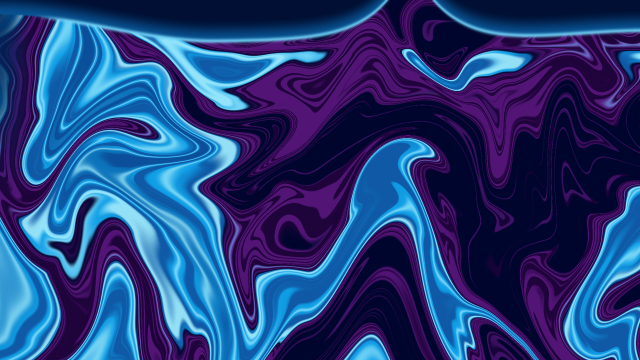
Give the GLSL for this background, as a WebGL 2 fragment shader.

```glsl
#version 300 es
precision highp float;
// Liquid marbling: glossy blue folds and ribbons flowing through violet and navy ink.
uniform vec2 u_resolution;
out vec4 fragColor;

float hash(vec2 p) {
  vec3 q = fract(p.xyx * vec3(0.1031, 0.1030, 0.0973));
  q += dot(q, q.yzx + 33.33);
  return fract((q.x + q.y) * q.z);
}

// Value noise in x, its gradient in yz
vec3 noise(vec2 p) {
  vec2 i = floor(p), f = p - i;
  vec2 w = f * f * f * (f * (f * 6.0 - 15.0) + 10.0);
  vec2 dw = 30.0 * f * f * (f - 1.0) * (f - 1.0);
  float a = hash(i), b = hash(i + vec2(1, 0));
  float c = hash(i + vec2(0, 1)), d = hash(i + vec2(1, 1));
  float k = a - b - c + d;
  return vec3(a + (b - a) * w.x + (c - a) * w.y + k * w.x * w.y,
              dw * (vec2(b - a, c - a) + k * w.yx));
}

// Carry a point along three successive swirling flows
vec2 liquify(vec2 p) {
  float strength = mix(0.42, 0.62, smoothstep(0.25, 0.9, p.x));
  for (int stage = 0; stage < 3; stage++) {
    float freq = 2.0 + 0.9 * float(stage);
    float stepSize = strength / (freq * 6.0);
    for (int i = 0; i < 6; i++) {
      vec2 slope = noise(p * freq + 17.3 * float(stage + 1)).yz;
      p += stepSize * vec2(slope.y, -slope.x);
    }
  }
  return p;
}

// Glossy blue paint, shaded by its depth from the rim
vec3 bluePaint(float depth, float grain) {
  float fold = 0.5 + 0.5 * sin(depth * 14.0 + grain * 7.0);
  float streak = noise(vec2(depth * 30.0, grain * 5.0)).x;
  vec3 col = mix(vec3(0.06, 0.35, 0.65), vec3(0.06, 0.62, 0.90),
                 smoothstep(0.1, 0.8, fold + 0.6 * (streak - 0.5)));
  col = mix(col, vec3(0.03, 0.27, 0.56), 0.5 * smoothstep(0.6, 0.9, depth));
  float rim = smoothstep(0.02, 0.05, depth) * (1.0 - smoothstep(0.07, 0.15, depth));
  float sheen = 0.7 * pow(fold, 14.0);
  return mix(col, vec3(0.62, 0.92, 0.99), max(0.92 * rim, sheen));
}

// Navy ink with violet veins that thin out away from the paint
vec3 darkInk(float depth, float grain) {
  float veins = noise(vec2(depth * 65.0, grain * 5.0)).x;
  vec3 violet = mix(vec3(0.12, 0.01, 0.23), vec3(0.32, 0.08, 0.46),
                    smoothstep(0.3, 0.55, veins));
  float reach = 0.26 + 0.25 * grain;
  float amount = 1.0 - smoothstep(reach, reach + 0.03, depth);
  float farVeins = noise(vec2(depth * 24.0, grain * 3.0 + 40.0)).x;
  amount = max(amount, 0.75 * smoothstep(0.66, 0.74, farVeins));
  amount *= smoothstep(0.0, 0.05, depth);
  vec3 col = mix(vec3(0.0, 0.02, 0.18), violet, amount);
  float thread = exp(-pow((depth - 0.1) / 0.015, 2.0));
  return mix(col, vec3(0.40, 0.45, 0.78), thread * smoothstep(0.4, 0.6, grain));
}

vec3 scene(vec2 p) {
  vec2 q = liquify(p);
  float grain = noise(q * 2.6 + 71.0).x;
  float sky = p.y - 0.885 - 0.075 * (1.0 - smoothstep(0.0, 0.6, p.x))
            - 0.03 * smoothstep(1.3, 1.8, p.x) - 0.22 * exp(-10.0 * abs(p.x - 1.14));

  // Sweeping arcs of paint: broad at the left, narrow ribbons at the right
  float right = smoothstep(0.35, 0.9, mix(p.x, q.x, 0.4));
  float phase = 12.0 * length((q - vec2(1.35, 1.0)) * vec2(0.8, 1.0))
              + 3.0 * noise(q * 2.1 + 5.7).x + 2.4;
  float level = 0.52 * sin(phase) + mix(0.14, 0.28, right) * sin(phase * 2.6 + grain * 4.0)
              + mix(0.38, -0.2, right);
  level -= 0.3 * (1.0 - smoothstep(0.1, 0.55, distance(p, vec2(1.5, 0.65))));
  float shade = max(exp(14.0 * min(sky, 0.0)), smoothstep(0.82, 0.9, p.y));
  level = mix(level, -0.12 - 0.5 * abs(level), shade * smoothstep(0.3, 0.7, p.x));

  vec3 col = mix(darkInk(max(-level, 0.0), grain),
                 bluePaint(max(level, 0.0), grain),
                 smoothstep(-0.01, 0.01, level));

  // Shadow in the upper left corner
  float corner = (1.0 - smoothstep(0.0, 0.11, p.x)) * smoothstep(0.4, 0.85, p.y);
  col = mix(col, vec3(0.0, 0.14, 0.34), 0.85 * corner);

  // Dim upper band with a glowing lower edge
  vec3 band = mix(vec3(0.03, 0.32, 0.57), vec3(0.0, 0.06, 0.2),
                  smoothstep(0.0, 0.06, sky));
  col = mix(col, band, smoothstep(-0.003, 0.003, sky));
  float edge = exp(-pow(sky / 0.006, 2.0)) * smoothstep(0.08, 0.2, p.x);
  return mix(col, vec3(0.45, 0.83, 0.97), 0.85 * edge);
}

void main() {
  // Average 3 x 3 samples for smooth edges
  vec3 sum = vec3(0.0);
  for (int i = 0; i < 9; i++) {
    vec2 offset = (vec2(i % 3, i / 3) - 1.0) / 3.0;
    sum += scene((gl_FragCoord.xy + offset) / u_resolution.y);
  }
  fragColor = vec4(sum / 9.0, 1.0);
}
```
